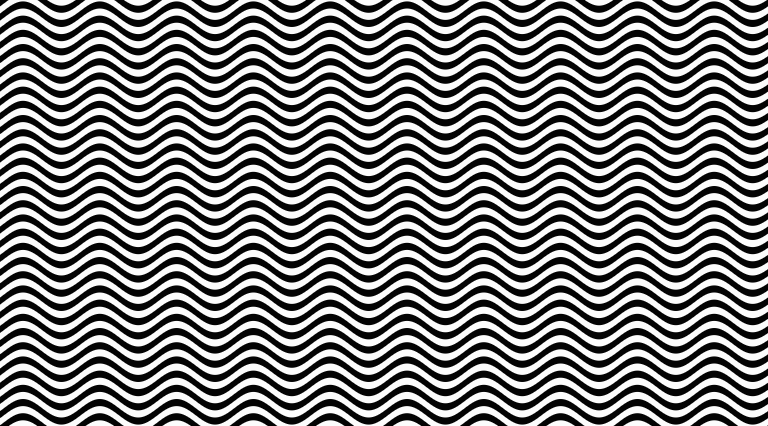
This pattern is drawn by a Shadertoy shader. Its source:

```glsl
const float TAU = 6.2831853;

const float WAVES_ACROSS = 10.0;   // whole number, so the sides join
const float STRIPES_DOWN = 30.0;   // whole number, so top and bottom join
const float CREST_PHASE  = 0.30;   // crest position within one wave
const float STRIPE_PHASE = 0.0;    // vertical offset, in stripe spacings
const float AMPLITUDE    = 0.65;   // wave height, in stripe spacings
const float INK_SHARE    = 0.50;   // dark part of each spacing

const vec3 INK   = vec3(0.01);
const vec3 PAPER = vec3(0.99);

// Stripe coordinate: whole numbers lie on the stripe centre lines
float stripeCoord(vec2 uv) {
    float angle = TAU * (uv.x * WAVES_ACROSS - CREST_PHASE);
    return uv.y * STRIPES_DOWN - STRIPE_PHASE - AMPLITUDE * cos(angle);
}

// Rate of change of the stripe coordinate across the canvas
vec2 stripeGradient(vec2 uv) {
    float angle = TAU * (uv.x * WAVES_ACROSS - CREST_PHASE);
    return vec2(AMPLITUDE * TAU * WAVES_ACROSS * sin(angle), STRIPES_DOWN);
}

void mainImage(out vec4 fragColor, in vec2 fragCoord) {
    vec2 uv = fragCoord / iResolution.xy;

    // Signed distance to the stripe edge, negative inside the ink
    float toCentre = abs(fract(stripeCoord(uv) + 0.5) - 0.5);
    float edge = toCentre - 0.5 * INK_SHARE;

    // One pixel of smoothing, measured across the edge
    float pixel = length(stripeGradient(uv) / iResolution.xy);
    float paper = clamp(edge / pixel + 0.5, 0.0, 1.0);

    fragColor = vec4(mix(INK, PAPER, paper), 1.0);
}
```
